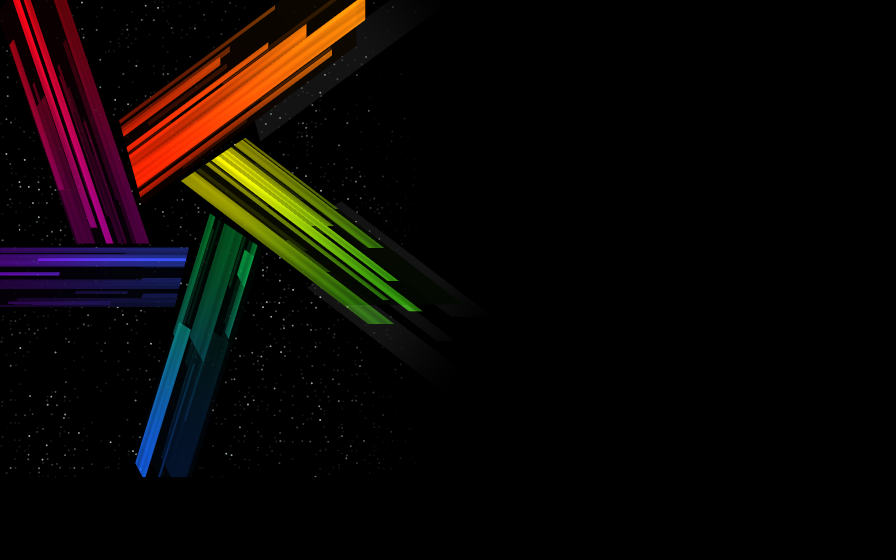
Give the GLSL for this background, as a WebGL 2 fragment shader.

```glsl
#version 300 es
precision highp float;
// Five beams of coloured glass slats fan out around a dark pentagon on black.
// Each beam has its own frame (along, across); main slats are placed in it and
// hashed thin streaks fill the rest. Dusty stars lie behind, shaped by noise.
uniform vec2 u_resolution;
out vec4 fragColor;

const float FLOOR_Y = 0.148;      // everything below is black
const float STAR_CELLS = 125.0;   // star grid cells per canvas height
const float STAR_SHARE = 0.30;    // chance of a star in a dusty cell
const float STREAK_LEVEL = 0.42;  // brightness of the thin streaks
const int STREAKS = 16;
const vec3 MAGENTA = vec3(0.62, 0.0, 0.52), RED = vec3(0.95, 0.02, 0.07);
const vec3 SCARLET = vec3(0.98, 0.14, 0.01), ORANGE = vec3(1.0, 0.54, 0.03);
const vec3 YELLOW = vec3(0.93, 0.90, 0.0), GREEN = vec3(0.20, 0.62, 0.05);
const vec3 EMERALD = vec3(0.02, 0.60, 0.22), AZURE = vec3(0.07, 0.33, 0.80);
const vec3 BLUE = vec3(0.20, 0.30, 0.90), VIOLET = vec3(0.42, 0.05, 0.74);
const vec3 SMOKE = vec3(0.075);

// q: position along and across; cut, tip: slants of the inner and outer ends
struct Beam { vec2 q; float cut; float tip; float width; float reach; };

float hash(vec2 p) {
  vec3 h = fract(vec3(p.xyx) * 0.1031);
  h += dot(h, h.yzx + 33.33);
  return fract((h.x + h.y) * h.z);
}

float gradientAt(vec2 cell, vec2 f) {
  float a = 6.2832 * hash(cell);
  return dot(vec2(cos(a), sin(a)), f - cell);
}

float gradientNoise(vec2 p) {
  vec2 i = floor(p), f = p - i, u = f * f * (3.0 - 2.0 * f), e = vec2(1, 0);
  return mix(mix(gradientAt(i, p), gradientAt(i + e, p), u.x),
             mix(gradientAt(i + e.yx, p), gradientAt(i + 1.0, p), u.x), u.y);
}

Beam beamAt(vec2 p, vec2 origin, vec2 dir, float cut, float tip, float width, float reach) {
  vec2 d = normalize(dir), r = p - origin;
  return Beam(vec2(dot(r, d), dot(r, vec2(-d.y, d.x))), cut, tip, width, reach);
}

// Coverage of one slat between lo..hi across and start..end along
float slat(Beam b, float lo, float hi, float start, float end) {
  float t = b.q.x, s = b.q.y;
  float first = start + b.cut * s;
  float last = end + b.tip * (s - 0.5 * (lo + hi));
  vec4 inside = vec4(s - lo, hi - s, t - first, last - t);
  inside = clamp(inside * u_resolution.y + 0.5, 0.0, 1.0);
  return inside.x * inside.y * inside.z * inside.w;
}

float streaks(Beam b, float seed) {
  float ink = 0.0;
  for (int i = 0; i < STREAKS; i++) {
    vec2 id = vec2(float(i) + 1.0, seed * 17.0);
    float lo = hash(id) * b.width;
    float thick = mix(0.002, 0.009, hash(id + 40.0));
    float start = max(0.0, hash(id + 80.0) - 0.45) * b.reach;
    float end = start + b.reach * mix(0.2, 0.6, hash(id + 120.0));
    float level = STREAK_LEVEL * mix(0.3, 1.0, hash(id + 160.0));
    ink = max(ink, level * slat(b, lo, min(lo + thick, b.width), start, end));
  }
  return ink;
}

// Lays a beam over the backdrop, tinted from its inner to its outer end
vec3 lay(vec3 back, Beam b, float ink, float seed, vec3 inner, vec3 outer) {
  vec3 tint = mix(inner, outer, smoothstep(0.0, 1.0, b.q.x / b.reach));
  float grain = 0.95 + 0.4 * gradientNoise(vec2(b.q.y * 130.0, b.q.x * 3.0 + seed));
  float body = slat(b, 0.0, b.width, 0.0, b.reach);
  float light = max(ink, streaks(b, seed)) * grain;
  return mix(back, tint * 0.05, 0.9 * body) + tint * light;
}

vec3 stars(vec2 p) {
  vec2 g = p * STAR_CELLS, cell = floor(g);
  vec2 spot = 0.25 + 0.5 * vec2(hash(cell + 7.0), hash(cell + 19.0));
  float dust = clamp(0.5 + 1.1 * gradientNoise(p * 5.0 + 3.0), 0.05, 1.0);
  float lit = step(hash(cell), STAR_SHARE * dust);
  float dotShape = 1.0 - smoothstep(0.08, 0.34, length(g - cell - spot));
  float glow = 0.08 + 0.6 * pow(hash(cell + 53.0), 4.0);
  return vec3(0.9, 1.0, 0.95) * lit * dotShape * glow * (1.0 - smoothstep(0.55, 0.78, p.x));
}

void main() {
  vec2 p = gl_FragCoord.xy / u_resolution.y;
  vec3 col = stars(p);

  // Upper left: magenta to red
  Beam b = beamAt(p, vec2(0.267, 0.565), vec2(-0.34, 1.0), 0.34, -0.7, 0.125, 0.52);
  float ink = max(0.42 * slat(b, 0.0, 0.022, 0.0, 0.6), 0.95 * slat(b, 0.061, 0.073, 0.0, 0.6));
  ink = max(ink, 0.9 * slat(b, 0.079, 0.091, 0.03, 0.6));
  ink = max(ink, 0.38 * slat(b, 0.092, 0.122, 0.0, 0.3));
  ink = max(ink, 0.62 * slat(b, 0.112, 0.123, 0.1, 0.42));
  col = lay(col, b, ink, 1.0, MAGENTA, RED);

  // Upper right: scarlet to orange, with a smoky tail
  b = beamAt(p, vec2(0.254, 0.635), vec2(0.804, 0.595), 0.385, 0.74, 0.146, 0.53);
  col += SMOKE * slat(b, -0.035, 0.03, 0.25, 0.66) * (1.0 - smoothstep(0.45, 0.68, b.q.x));
  ink = max(slat(b, 0.028, 0.065, 0.0, 0.53), 0.85 * slat(b, 0.064, 0.085, 0.0, 0.42));
  ink = max(ink, 0.65 * slat(b, 0.012, 0.021, 0.0, 0.434));
  ink = max(ink, 0.85 * slat(b, 0.090, 0.099, 0.0, 0.35));
  ink = max(ink, 0.80 * slat(b, 0.117, 0.130, 0.0, 0.265));
  ink = max(ink, 0.45 * slat(b, 0.139, 0.145, 0.0, 0.40));
  col = lay(col, b, ink, 2.0, SCARLET, ORANGE);

  // Right: yellow to green, with a smoky tail
  b = beamAt(p, vec2(0.323, 0.677), vec2(0.795, -0.607), 0.34, 1.3, 0.131, 0.45);
  float tail = slat(b, -0.015, 0.035, 0.3, 0.65) + slat(b, 0.05, 0.07, 0.35, 0.55) + slat(b, 0.1, 0.145, 0.2, 0.56);
  col += SMOKE * tail * (1.0 - smoothstep(0.42, 0.62, b.q.x));
  ink = max(0.62 * slat(b, 0.0, 0.028, 0.0, 0.44), 0.95 * slat(b, 0.062, 0.077, 0.0, 0.475));
  ink = max(ink, slat(b, 0.082, 0.094, 0.0, 0.41));
  ink = max(ink, 0.62 * slat(b, 0.108, 0.125, 0.0, 0.35));
  ink = max(ink, 0.65 * slat(b, 0.050, 0.057, 0.0, 0.42));
  ink = max(ink, 0.70 * slat(b, 0.076, 0.102, 0.0, 0.25));
  col = lay(col, b, ink, 3.0, YELLOW, GREEN);

  // Bottom: emerald to azure
  b = beamAt(p, vec2(0.375, 0.619), vec2(-0.295, -0.955), 0.3, 1.0, 0.108, 0.48);
  ink = max(0.95 * slat(b, 0.004, 0.029, 0.2, 0.478), 0.65 * slat(b, 0.0, 0.011, 0.0, 0.23));
  ink = max(ink, 0.48 * slat(b, 0.030, 0.068, 0.0, 0.24));
  ink = max(ink, 0.90 * slat(b, 0.078, 0.098, 0.02, 0.10));
  ink = max(ink, 0.65 * slat(b, 0.088, 0.098, 0.0, 0.20));
  ink = max(ink, 0.16 * slat(b, 0.045, 0.100, 0.18, 0.47));
  col = lay(col, b, ink, 4.0, EMERALD, AZURE);

  // Left: blue to violet
  b = beamAt(p, vec2(0.3375, 0.558), vec2(-1.0, 0.0), 0.24, 0.5, 0.106, 0.36);
  ink = max(0.40 * slat(b, 0.0, 0.010, 0.0, 0.4), 0.55 * slat(b, 0.012, 0.034, 0.0, 0.4));
  ink = max(ink, 1.15 * slat(b, 0.019, 0.024, 0.0, 0.27));
  ink = max(ink, 0.80 * slat(b, 0.044, 0.050, 0.22, 0.4));
  ink = max(ink, 0.28 * slat(b, 0.057, 0.074, 0.0, 0.4));
  ink = max(ink, 0.18 * slat(b, 0.090, 0.106, 0.0, 0.31));
  col = lay(col, b, ink, 5.0, BLUE, VIOLET);

  col *= clamp((p.y - FLOOR_Y) * u_resolution.y + 0.5, 0.0, 1.0);
  fragColor = vec4(min(col, 1.0), 1.0);
}
```
